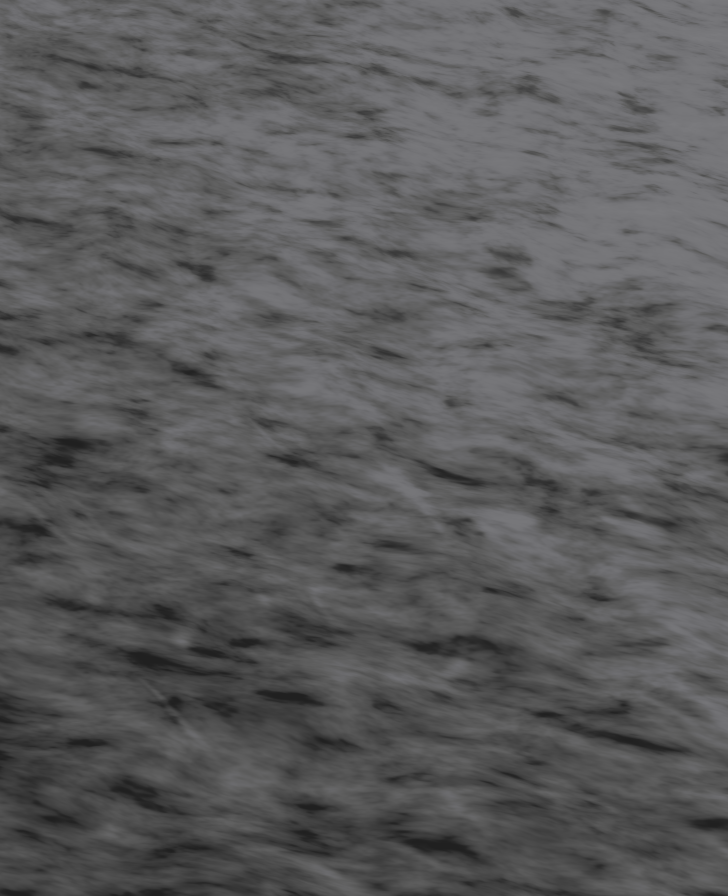
This texture is drawn by a WebGL 2 fragment shader. Its source:

```glsl
#version 300 es
precision highp float;

uniform vec2 u_resolution;
out vec4 fragColor;

float hash(vec2 cell) {
    vec3 h = fract(vec3(cell.xyx) * vec3(0.1031, 0.1030, 0.0973));
    h += dot(h, h.yzx + 33.33);
    return fract((h.x + h.y) * h.z);
}

vec2 gradientAt(vec2 cell) {
    float angle = 6.2832 * hash(cell + 217.0);
    return vec2(cos(angle), sin(angle));
}

// Gradient noise, roughly -0.7 to 0.7
float noise(vec2 p) {
    vec2 i = floor(p);
    vec2 f = p - i;
    vec2 w = f * f * f * (f * (f * 6.0 - 15.0) + 10.0);
    float a = dot(gradientAt(i), f);
    float b = dot(gradientAt(i + vec2(1, 0)), f - vec2(1, 0));
    float c = dot(gradientAt(i + vec2(0, 1)), f - vec2(0, 1));
    float d = dot(gradientAt(i + vec2(1, 1)), f - vec2(1, 1));
    return mix(mix(a, b, w.x), mix(c, d, w.x), w.y);
}

// Layered noise; sharpness blends smooth lumps into pointed crests
float waves(vec2 p, float sharpness, float gain) {
    float sum = 0.0;
    float amplitude = 0.6;
    for (int i = 0; i < 4; i++) {
        float n = noise(p);
        float crest = 0.32 - 1.5 * abs(n);
        sum += amplitude * mix(n, crest, sharpness);
        p = mat2(0.98, 0.17, -0.17, 0.98) * p * 1.93 + vec2(17.3, 9.1);
        amplitude *= gain;
    }
    return sum;
}

// Screen to water plane: ripples shrink towards the top and lean down to the right
vec2 waterPlane(vec2 p) {
    float nearness = 1.0 - 0.5 * p.y;
    vec2 plane = vec2((p.x - 0.4) / nearness, -2.0 * log(nearness));
    plane.y += 0.17 * plane.x;
    plane.y += 0.022 * noise(plane * vec2(5.0, 9.0) + 3.7);
    plane.x += 0.03 * noise(plane * vec2(7.0, 15.0) + 41.0);
    return plane;
}

// Thin bright foam lines, broken up by a patch mask
float crestLines(vec2 plane) {
    vec2 q = plane + vec2(0.0, 0.35 * plane.x);
    float ridge = 1.0 - abs(noise(q * vec2(5.0, 13.0) + 8.0));
    float mask = smoothstep(0.02, 0.4, noise(plane * vec2(6.0, 11.0) + 63.0));
    return smoothstep(0.88, 1.0, ridge) * mask;
}

// Broad light: brightest at the upper right
float skyLight(vec2 uv) {
    float rise = smoothstep(-0.1, 0.9, uv.y);
    return 0.222 + 0.125 * rise + uv.x * mix(0.055, 0.105, rise);
}

void main() {
    vec2 uv = gl_FragCoord.xy / u_resolution;
    vec2 plane = waterPlane(gl_FragCoord.xy / u_resolution.y);

    float swell = waves(plane * vec2(3.2, 10.0) + 5.0, 0.15, 0.5);
    float ripple = waves(plane * vec2(10.0, 36.0) + 29.0, 0.3, 0.62);
    float chop = waves(plane * vec2(17.0, 58.0) + 83.0, 0.0, 0.55);

    // Dark hollows sit below the lit faces
    float hollow = smoothstep(0.08, 0.42, -ripple - 0.45 * swell);
    float relief = 0.22 * swell + 0.24 * ripple + 0.10 * chop - 0.07 * hollow;
    float contrast = mix(1.1, 0.8, uv.y);

    float tone = skyLight(uv) + 0.012 + contrast * relief;
    tone += 0.085 * crestLines(plane) * (1.0 - smoothstep(0.3, 0.75, uv.y));

    // Soft limits on shadow and glare
    tone = mix(tone, 0.15, 0.6 * smoothstep(0.2, 0.08, tone));
    tone = mix(tone, 0.44, 0.6 * smoothstep(0.4, 0.52, tone));
    tone = clamp(tone, 0.125, 0.48);

    vec3 tint = vec3(0.0, 0.0, 0.012) * smoothstep(0.36, 0.44, tone);
    fragColor = vec4(vec3(tone) + tint, 1.0);
}
```
